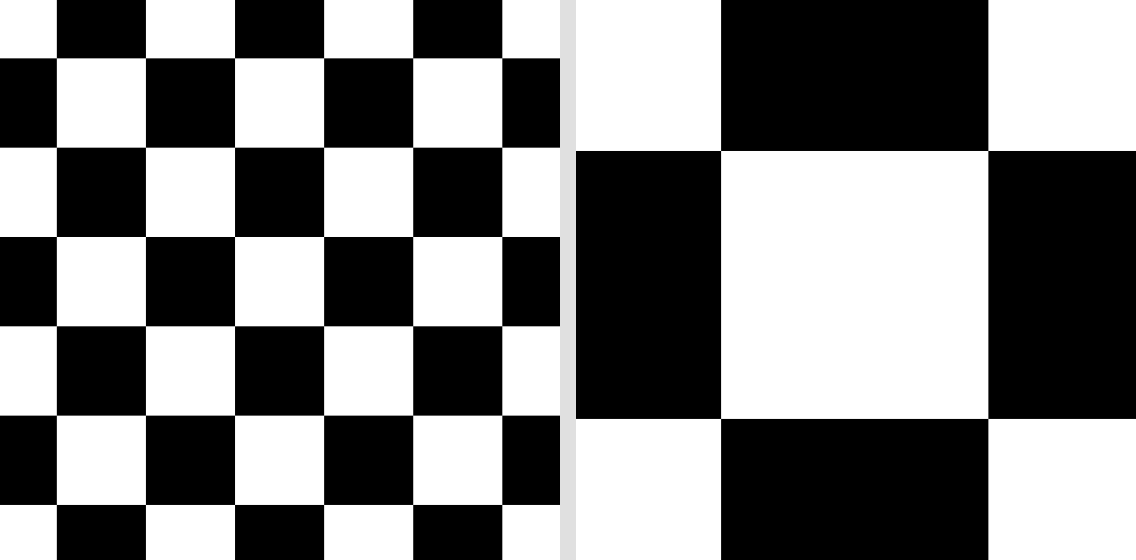
Left: the whole. Right: its middle third, enlarged.
Reproduce this pattern procedurally as a Shadertoy shader.

```glsl
// A black and white checkerboard, slightly offset so its border squares are cropped.
// Each axis gives a signed stripe wave; the product of the two waves
// is positive on white squares and negative on black ones.

// Alternating stripes of +1 and -1, crossing zero over one pixel at each edge.
vec2 stripeWave(vec2 cell, vec2 cellPixels) {
    vec2 within = fract(cell);
    vec2 edgeDistance = min(within, 1.0 - within) * cellPixels;
    vec2 side = 1.0 - 2.0 * mod(floor(cell), 2.0);
    return side * clamp(2.0 * edgeDistance, 0.0, 1.0);
}

void mainImage(out vec4 fragColor, in vec2 fragCoord) {
    vec2 uv = fragCoord / iResolution.xy;

    // Grid: square size and the corner of the first whole square
    vec2 squareSize = vec2(0.1591, 0.1595);
    vec2 cell = (uv - vec2(0.1015, 0.0983)) / squareSize;

    // Checker: white where both stripes agree in sign
    vec2 stripes = stripeWave(cell, squareSize * iResolution.xy);
    float white = 0.5 + 0.5 * stripes.x * stripes.y;

    fragColor = vec4(vec3(white), 1.0);
}
```
